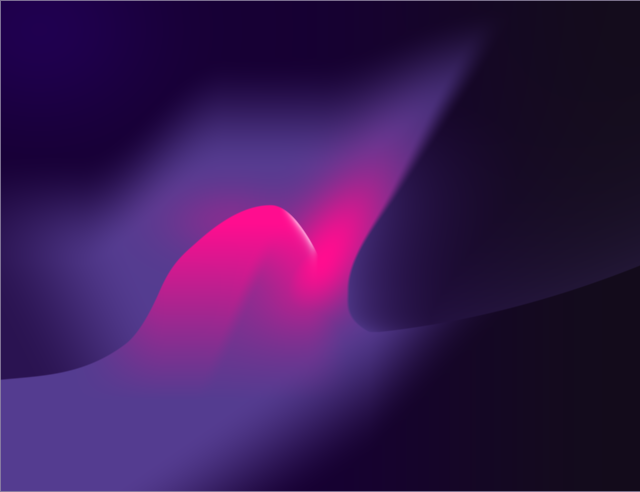
This background is drawn by a Shadertoy shader. Its source:

```glsl
// Abstract dark backdrop of soft violet folds with a glowing pink crest.

#define NIGHT  vec3(0.088, 0.000, 0.200)
#define DUSK   vec3(0.075, 0.045, 0.105)
#define INDIGO vec3(0.130, 0.000, 0.330)
#define VIOLET vec3(0.330, 0.235, 0.565)
#define PINK   vec3(1.000, 0.050, 0.560)
#define SHINE  vec3(1.000, 0.820, 0.950)
#define GLOW_CENTER vec2(0.655, 0.470)
#define EDGE 0.0022

// Cubic Hermite arc; each end holds position, value and slope.
float arc(float x, vec3 a, vec3 b) {
    float w = b.x - a.x;
    float t = clamp((x - a.x) / w, 0.0, 1.0);
    float s = t * t * (3.0 - 2.0 * t);
    float bend = t * (1.0 - t) * ((1.0 - t) * a.z - t * b.z);
    return mix(a.y, b.y, s) + w * bend;
}

// Height of the front fold.
float crestHeight(float x) {
    vec3 foot = vec3(0.254, 0.300, 0.75);
    vec3 flank = vec3(0.325, 0.410, 2.3);
    vec3 shoulder = vec3(0.400, 0.508, 0.9);
    vec3 peak = vec3(0.550, 0.583, 0.0);
    if (x < foot.x) return arc(x, vec3(0.0, 0.228, 0.1), foot);
    if (x < flank.x) return arc(x, foot, flank);
    if (x < shoulder.x) return arc(x, flank, shoulder);
    if (x < peak.x) return arc(x, shoulder, peak);
    return arc(x, peak, vec3(0.646, 0.482, -1.9));
}

// Left side of the dark fold, as x for a given y.
float darkFoldSide(float y) {
    vec3 waist = vec3(0.410, 0.707, 0.0);
    if (y < waist.x) return arc(y, vec3(0.325, 0.750, -1.8), waist);
    return arc(y, waist, vec3(0.620, 0.808, 0.57)) + 0.59 * max(y - 0.62, 0.0);
}

// Underside of the dark fold, as y for a given x.
float darkFoldBase(float x) {
    float dx = max(x - 0.77, 0.0);
    return 0.325 + 0.11 * dx + 0.274 * dx * dx;
}

float gauss(vec2 q, vec2 size) {
    q /= size;
    return exp(-0.5 * dot(q, q));
}

void mainImage(out vec4 fragColor, in vec2 fragCoord) {
    vec2 uv = fragCoord / iResolution.xy;
    vec2 p = vec2(uv.x * 1.3, uv.y);
    float aa = max(EDGE, 1.0 / iResolution.y);

    // Night backdrop
    vec3 night = mix(NIGHT, DUSK, smoothstep(0.55, 1.3, p.x));
    vec3 color = mix(night, INDIGO, 0.85 * gauss(p - vec2(0.08, 0.94), vec2(0.17, 0.14)));

    // Front fold mask, corrected for the slope of its crest
    float height = crestHeight(p.x);
    float slope = (crestHeight(p.x + 0.002) - crestHeight(p.x - 0.002)) / 0.004;
    float depth = (height - p.y) / sqrt(1.0 + slope * slope);
    float front = smoothstep(-aa, aa, depth);

    // Violet cloud with soft upper and lower borders
    float cloudTop = 0.595 + 0.195 * smoothstep(0.16, 0.46, p.x)
                   + 0.13 * smoothstep(0.65, 1.0, p.x);
    float blur = mix(0.12, 0.08, smoothstep(0.7, 1.0, p.x));
    float cloud = 1.0 - smoothstep(cloudTop - blur * 1.15, cloudTop + blur * 0.8, p.y);
    float lowerBorder = 0.127 + 0.69 * (p.x - 0.62) + 0.35 * max(p.x - 0.75, 0.0);
    cloud *= smoothstep(-0.15, 0.15, p.y - lowerBorder);
    cloud *= 1.0 - 0.4 * smoothstep(0.75, 1.0, p.x);
    float leftShade = mix(0.32, 1.0, smoothstep(-0.05, 0.28, p.x + 0.5 * (p.y - 0.45)));
    cloud *= mix(leftShade, 1.0, front);
    color = mix(color, VIOLET, cloud);

    // Pink glow beside the crest, stretched along the dark fold
    vec2 q = p - GLOW_CENTER;
    vec2 axis = vec2(0.552, 0.834);
    vec2 local = vec2(dot(q, axis), dot(q, vec2(axis.y, -axis.x)));
    float glow = gauss(local, vec2(local.x > 0.0 ? 0.14 : 0.095, 0.06));
    float halo = 0.27 * gauss(p - vec2(0.47, 0.55), vec2(0.09, 0.05));
    float backPink = 1.0 - (1.0 - glow) * (1.0 - halo);

    // Pink sheet under the crest, with an inner crease
    float sheet = pow(clamp((p.y - 0.185) / 0.36, 0.0, 1.0), 1.1);
    sheet *= smoothstep(0.14, 0.34, p.x) * (1.0 - smoothstep(0.62, 0.72, p.x));
    float creaseX = 0.415 + 0.415 * (p.y - 0.212);
    float crease = smoothstep(-0.015, 0.025, p.x - creaseX);
    crease *= 1.0 - smoothstep(0.40, 0.54, p.y);
    sheet *= 1.0 - 0.45 * crease;
    float frontPink = 1.0 - (1.0 - sheet) * (1.0 - 0.65 * glow);
    frontPink = max(frontPink, glow);
    color = mix(color, PINK, mix(backPink, frontPink, front));

    // Bright rim on the falling side of the crest
    float rim = smoothstep(0.565, 0.605, p.x) * (1.0 - smoothstep(0.628, 0.648, p.x));
    color = mix(color, SHINE, 0.9 * rim * front * exp(-max(depth, 0.0) / 0.007));

    // Dark fold on the right: violet near its side, faint sheen near its base
    float inward = p.x - darkFoldSide(p.y);
    float above = p.y - darkFoldBase(p.x);
    float softness = mix(0.004, 0.035, smoothstep(0.45, 0.9, p.y));
    float darkFold = smoothstep(-softness, softness, inward) * smoothstep(-aa, aa, above);
    float sideLight = 0.85 * exp(-max(inward, 0.0) / 0.11) * (1.0 - smoothstep(0.38, 0.82, p.y));
    float sheen = 0.22 * exp(-max(above, 0.0) / 0.15);
    vec3 foldColor = mix(night, VIOLET, max(sideLight, sheen));
    color = mix(color, foldColor, darkFold);

    // Hairline frame on the left, top and bottom
    float border = min(p.x, min(p.y, 1.0 - p.y));
    color = mix(color, vec3(0.58, 0.54, 0.65), 0.8 * (1.0 - smoothstep(0.001, 0.0025, border)));

    fragColor = vec4(color, 1.0);
}
```
